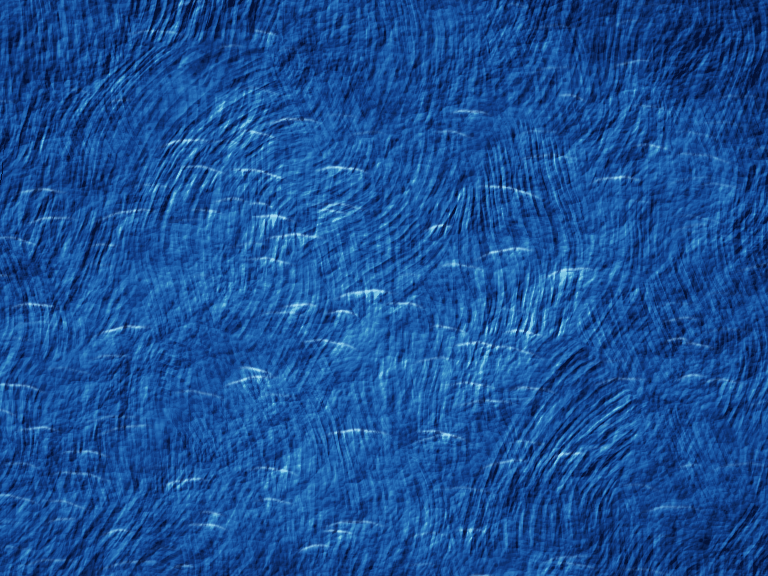
This texture is drawn by a Shadertoy shader. Its source:

```glsl
// Thick blue paint combed by a coarse brush under raking light.
// Overlapping cellular patches carry curved bristle grooves; their slope
// shades the surface, and scattered wet crests add pale arched glints.

vec2 hash2(vec2 p) {
    vec2 q = vec2(dot(p, vec2(127.1, 311.7)), dot(p, vec2(269.5, 183.3)));
    return fract(sin(q) * 43758.5);
}

// Distance to the nearest scattered point
float cellular(vec2 p) {
    vec2 cell = floor(p);
    float nearest = 8.0;
    for (int j = -1; j <= 1; j++)
    for (int i = -1; i <= 1; i++) {
        vec2 c = cell + vec2(i, j);
        vec2 r = c + hash2(c) - p;
        nearest = min(nearest, dot(r, r));
    }
    return sqrt(nearest);
}

// Height of one coat: the topmost patch at p sets the sweep of the bristles
float brushCoat(vec2 p, float scale, float seed) {
    vec2 q = p * scale;
    vec2 cell = floor(q), topCell = cell, topCentre = q;
    float best = -9.0, second = -9.0;
    for (int j = -1; j <= 1; j++)
    for (int i = -1; i <= 1; i++) {
        vec2 c = cell + vec2(i, j);
        vec2 centre = c + hash2(c + seed);
        float rank = 0.5 * hash2(c + seed + 31.0).x - length(centre - q);
        if (rank > best) {
            second = best;
            best = rank;
            topCell = c;
            topCentre = centre;
        } else second = max(second, rank);
    }
    vec2 rnd = hash2(topCell + seed + 57.0);
    float side = rnd.x < 0.4 ? 3.14 : 0.0;
    float tilt = side + 1.1 * (rnd.y - 0.6);
    vec2 dir = vec2(cos(tilt), sin(tilt));
    float radius = 0.2 + 0.3 * fract(rnd.x * 17.0);

    // Polar coordinates around the pivot of the sweep
    vec2 r = p - topCentre / scale + dir * radius;
    float across = length(r);
    float along = radius * atan(dir.x * r.y - dir.y * r.x, dot(r, dir));
    float streaks = (cellular(vec2(across * 66.0, along * 8.0) + rnd * 40.0) - 0.45) / 66.0;
    float fine = (cellular(vec2(across * 125.0, along * 13.0) + rnd * 70.0) - 0.45) / 125.0;
    float bristles = abs(sin(across * 230.0 + 3.0 * sin(across * 53.0 + rnd.x * 6.0)
                             + 1.5 * sin(along * 17.0))) / 230.0 - 0.0028;
    bristles *= smoothstep(-0.3, 0.8, sin(across * 41.0 + rnd.y * 9.0) + sin(along * 19.0 + rnd.x * 9.0));
    float strength = 0.45 + 0.65 * fract(rnd.y * 13.0);
    float cover = smoothstep(0.0, 0.08, best - second);
    return strength * cover * (streaks + 0.55 * fine + 0.6 * bristles) + 0.0012 * cover;
}

float paintHeight(vec2 p) {
    p += 0.007 * sin(p.yx * vec2(23.0, 19.0) + 2.0 * sin(p * 11.0));
    p += 0.0008 * sin(p.yx * vec2(97.0, 113.0) + 2.0 * sin(p * 61.0));
    float lumps = 0.4 * cellular(p * 21.0) / 21.0 + 0.4 * cellular(p * 52.0) / 52.0
                + 0.4 * cellular(p * 115.0) / 115.0;
    return brushCoat(p, 3.8, 3.0) + 0.65 * brushCoat(p + 0.37, 6.5, 19.0) - lumps;
}

// Arched glints: x is the soft sheen below each crest, y its thin bright edge
vec2 glints(vec2 p) {
    vec2 size = vec2(0.11, 0.046);
    vec2 cell = floor(p / size), light = vec2(0.0);
    for (int j = -1; j <= 1; j++)
    for (int i = -1; i <= 1; i++) {
        vec2 c = cell + vec2(i, j);
        vec2 place = hash2(c + 71.0), kind = hash2(c + 113.0);
        float power = smoothstep(0.3, 1.0, kind.x);
        float halfWidth = 0.025 + 0.045 * kind.y;
        vec2 r = p - (c + place) * size;
        float u = r.x / halfWidth;
        float crest = halfWidth * (0.4 * (place.x - 0.55) * u - 0.2 * u * u)
                    + 0.0008 * sin(p.x * 140.0 + place.y * 6.0);
        float d = r.y - crest;
        float taper = smoothstep(1.0, 0.2, abs(u)) * power;
        float sheen = smoothstep(0.004, -0.001, d) * exp(min(d, 0.0) / 0.014);
        light += taper * vec2(sheen, exp(-d * d / 0.000006));
    }
    return light;
}

// Deep navy through mid blue to pale cyan, one colour per level
vec3 paintColour(float level) {
    vec3 ramp[7] = vec3[7](
        vec3(0.01, 0.07, 0.22), vec3(0.04, 0.16, 0.38), vec3(0.06, 0.24, 0.53),
        vec3(0.10, 0.35, 0.65), vec3(0.16, 0.45, 0.73), vec3(0.25, 0.58, 0.79),
        vec3(0.50, 0.78, 0.90));
    level = clamp(level, 0.0, 5.99);
    int k = int(level);
    return mix(ramp[k], ramp[k + 1], fract(level));
}

void mainImage(out vec4 fragColor, in vec2 fragCoord) {
    vec2 uv = fragCoord / iResolution.xy;
    vec2 p = fragCoord / iResolution.y;

    // Slope towards a light at the upper left
    vec2 toLight = vec2(-0.72, 0.69) * 0.0011;
    float slope = (paintHeight(p - toLight) - paintHeight(p + toLight)) / 0.0022;

    // Uneven coverage, pits and darker corners
    float uneven = cellular(p * 8.0 + 5.0) + 0.8 * cellular(p * 19.0) - 0.9
                 + 0.25 * sin(p.x * 9.0 + 3.0 * sin(p.y * 7.0));
    float pits = smoothstep(0.16, 0.06, cellular(p * 31.0));
    vec2 off = uv - vec2(0.45, 0.46);
    float level = 3.2 + 1.2 * slope + 0.95 * uneven - 0.7 * pits - 3.2 * dot(off, off);

    // Glints break up over the grooves and fade towards the rim
    vec2 light = glints(p) * smoothstep(0.75, 0.25, length(off)) * clamp(0.8 + 0.5 * slope, 0.15, 1.3);
    vec3 colour = paintColour(level + 1.7 * light.x);
    colour = mix(colour, vec3(0.68, 0.87, 0.95), clamp(0.85 * light.y, 0.0, 0.85));
    fragColor = vec4(colour, 1.0);
}
```
